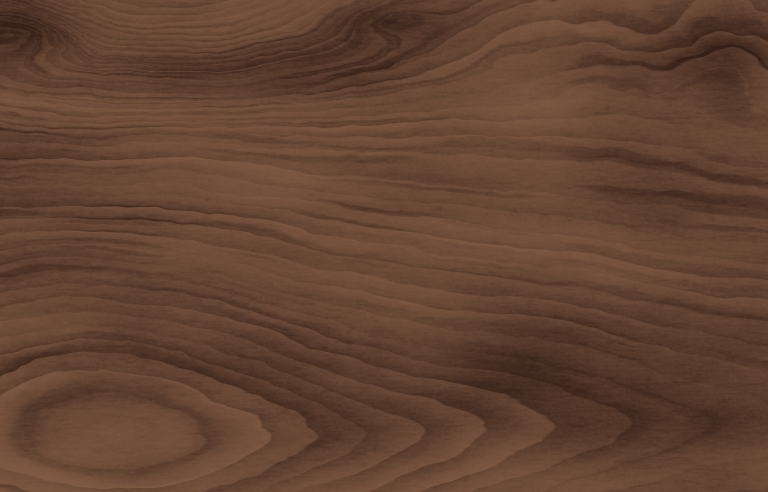
A Shadertoy shader for this texture:

```glsl
// Dark walnut board: oval heart rings, tapering cathedral grain and fine horizontal fibres.

float hash(vec2 p) {
    vec3 q = fract(p.xyx * 0.1031);
    q += dot(q, q.yzx + 33.33);
    return fract((q.x + q.y) * q.z);
}

float noise(vec2 p) {
    vec2 cell = floor(p), f = fract(p);
    f = f * f * (3.0 - 2.0 * f);
    return mix(mix(hash(cell), hash(cell + vec2(1, 0)), f.x),
               mix(hash(cell + vec2(0, 1)), hash(cell + vec2(1, 1)), f.x), f.y);
}

float fbm(vec2 p) {
    float sum = 0.0, amp = 0.53;
    for (int i = 0; i < 4; i++) {
        sum += amp * noise(p);
        p = p * 2.03 + 17.3;
        amp *= 0.5;
    }
    return sum;
}

// Soft elliptical spot, 1 at its centre
float spot(vec2 p, vec2 centre, vec2 radius) {
    vec2 q = (p - centre) / radius;
    return exp(-dot(q, q));
}

float smoothMin(float a, float b, float k) {
    float h = max(k - abs(a - b), 0.0) / k;
    return min(a, b) - h * h * k * 0.25;
}

// Distance to the heart of the board, drawn out to a point on the right
float heartDistance(vec2 p) {
    vec2 q = p - vec2(0.234, 0.126);
    q.x *= 0.42 / (1.0 + 0.55 * max(q.x, 0.0));
    float e = mix(2.0, 1.5, smoothstep(0.0, 0.15, q.x));
    return pow(pow(abs(q.x), e) + pow(abs(q.y), e) + 1e-5, 1.0 / e);
}

// Growth height whose level lines are the rings
float growth(vec2 p) {
    vec2 w = p;
    w.y += 0.065 * (fbm(p * vec2(1.6, 2.6) + 4.0) - 0.5);
    w.y += 0.010 * (noise(p * vec2(11.0, 24.0)) - 0.5);
    w.y += 0.005 * (noise(p * vec2(38.0, 80.0)) - 0.5);
    w.x += 0.045 * (fbm(p * vec2(7.0, 32.0)) - 0.5);
    float heart = heartDistance(w);
    heart = smoothMin(heart, 0.50 + 0.32 * heart, 0.12);
    float crown = 0.55 * spot(w, vec2(0.32, 1.06), vec2(0.50, 0.23));
    float knots = 0.22 * spot(w, vec2(0.03, 0.94), vec2(0.10, 0.05))
                + 0.10 * spot(w, vec2(0.80, 0.96), vec2(0.07, 0.03));
    float wild = smoothstep(0.85, 1.2, p.x) * smoothstep(0.72, 0.92, p.y);
    return heart + crown - knots + 0.16 * wild * (fbm(p * vec2(3.5, 5.0) + 9.0) - 0.5);
}

void mainImage(out vec4 fragColor, in vec2 fragCoord) {
    vec2 p = fragCoord / iResolution.y;
    float height = growth(p);

    // Rings brighten outward, then drop sharply into a dark line
    float ring = height * 31.0 + 2.4 * noise(vec2(height * 9.0, 3.5));
    float phase = fract(ring);
    float edge = clamp(fwidth(ring) * 1.2, 0.08, 0.6);
    float saw = phase * (1.0 - smoothstep(1.0 - edge, 1.0, phase));
    float strength = mix(0.05, 0.60, noise(vec2(ring * 0.7, p.x * 1.6 + 8.5)));
    strength *= 0.45 + 0.9 * noise(p * vec2(4.0, 9.0) + 31.0);
    strength *= smoothstep(0.04, 0.10, height);
    float tone = 0.80 + (saw - 0.43) * strength;

    // Broad colour drift along the rings and along the board
    tone += 0.85 * (fbm(vec2(height * 10.0, p.x * 0.8 + 21.5)) - 0.5);
    tone += 0.85 * (fbm(p * vec2(2.0, 4.5) + 12.0) - 0.5);

    // Thin broken lines that follow the grain, densest in the straight middle
    float middle = smoothstep(0.36, 0.55, p.y) * (1.0 - smoothstep(0.84, 0.98, p.y));
    float thin = noise(vec2(height * 95.0, p.x * 4.0 + 5.0));
    tone -= (0.09 + 0.13 * middle) * smoothstep(0.60, 0.85, thin);
    tone += 0.16 * middle * (fbm(vec2(p.x * 1.8, height * 40.0)) - 0.5);

    // Dark seams around the heart
    tone -= 0.34 * exp(-pow((height - 0.072) / 0.014, 2.0));
    tone -= 0.28 * exp(-pow((height - 0.150) / 0.022, 2.0));

    // Dark knots and stains, pale crowns
    tone -= 0.60 * spot(p, vec2(0.03, 0.94), vec2(0.11, 0.06));
    tone -= 0.26 * spot(p, vec2(0.80, 0.96), vec2(0.13, 0.035));
    tone -= 0.45 * spot(p, vec2(1.46, 0.18), vec2(0.36, 0.15));
    tone -= 0.22 * spot(p, vec2(0.42, 0.27), vec2(0.25, 0.05));
    tone -= 0.22 * spot(p, vec2(0.60, 0.57), vec2(0.80, 0.025));
    tone -= 0.38 * spot(p, vec2(1.48, 0.93), vec2(0.18, 0.09));
    tone += 0.14 * spot(p, vec2(1.08, 0.88), vec2(0.16, 0.14));
    tone += 0.18 * spot(p, vec2(0.25, 0.13), vec2(0.28, 0.09));

    // Fibres and short dark pores
    tone += 0.12 * (noise(p * vec2(45.0, 260.0)) - 0.5);
    tone += 0.11 * (noise(p * vec2(190.0, 300.0)) - 0.5);
    tone -= 0.09 * smoothstep(0.80, 0.97, noise(p * vec2(38.0, 170.0) + 50.0));

    // Walnut colour ramp with softly limited highlights
    tone = max(smoothMin(tone, 1.0, 0.5), -0.05);
    vec3 color = mix(vec3(0.220, 0.135, 0.100), vec3(0.500, 0.350, 0.263), tone);
    fragColor = vec4(color, 1.0);
}
```
